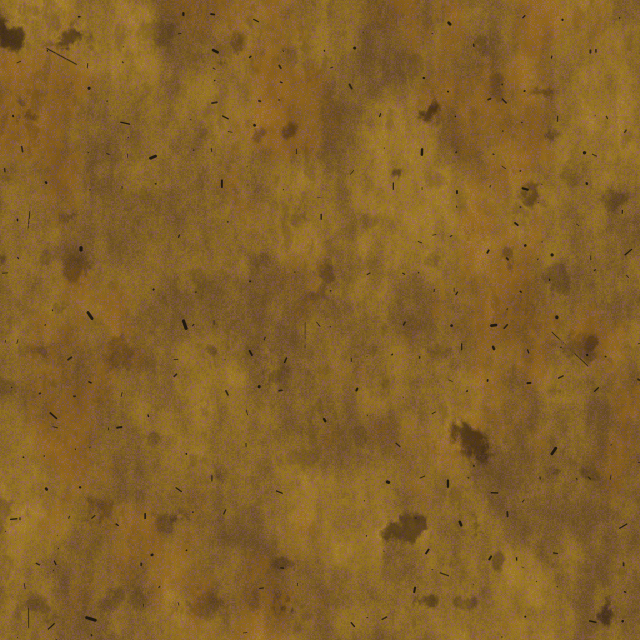
Write a WebGL 2 fragment shader that draws this texture.

```glsl
#version 300 es
precision highp float;
// Worn ochre wall: mottled plaster with fine pink grain, soft stains, dark flecks and scratches.

#define GRAIN_CELLS 512.0
#define PINK_SHARE 0.24
#define MOTTLE_CONTRAST 2.1
#define SHADE_RANGE 0.34
#define STAIN_DEPTH 0.5
#define UMBER vec3(0.47, 0.345, 0.155)
#define OLIVE vec3(0.51, 0.39, 0.14)
#define GOLD vec3(0.55, 0.43, 0.12)
#define ORANGE vec3(0.55, 0.38, 0.10)
#define PINK_DARK vec3(0.51, 0.35, 0.29)
#define PINK_LIGHT vec3(0.55, 0.38, 0.28)
#define FLECK_INK vec3(0.09, 0.075, 0.05)

uniform vec2 u_resolution;
out vec4 fragColor;

vec2 hash2(vec2 p) {
    vec3 q = fract(vec3(p.xyx) * vec3(0.1031, 0.1030, 0.0973));
    q += dot(q, q.yzx + 33.33);
    return fract((q.xx + q.yz) * q.zy);
}

// Cellular noise with softly blended cell values
float softCells(vec2 p) {
    vec2 cell = floor(p), local = fract(p);
    float sum = 0.0, total = 0.0;
    for (int y = -1; y <= 1; y++) {
        for (int x = -1; x <= 1; x++) {
            vec2 offset = vec2(x, y);
            vec2 rnd = hash2(cell + offset + 71.0);
            vec2 d = offset + 0.2 + 0.6 * rnd - local;
            float weight = exp(-6.0 * dot(d, d));
            sum += weight * fract(rnd.x * 37.0 + rnd.y * 17.0);
            total += weight;
        }
    }
    return sum / total;
}

float layeredCells(vec2 p) {
    float sum = 0.0, total = 0.0, gain = 1.0;
    for (int i = 0; i < 5; i++) {
        sum += gain * softCells(p);
        total += gain;
        gain *= 0.64;
        p = p * 2.03 + vec2(19.7, 43.1);
    }
    return sum / total;
}

float segmentDistance(vec2 p, vec2 dir, float halfLength) {
    return length(p - dir * clamp(dot(p, dir), -halfLength, halfLength));
}

// Sparse dark strokes, at most one per cell; upright is the share of vertical ones
float strokes(vec2 uv, float cells, float chance, float maxHalf, float maxRadius, float upright) {
    vec2 p = uv * cells;
    vec2 id = floor(p);
    vec2 place = hash2(id + cells), shape = hash2(id + cells * 3.0 + 11.0);
    vec2 pick = hash2(id + cells * 5.0 + 29.0);
    float angle = pick.y < upright ? 1.57 : 3.14 * fract(pick.y * 7.0);
    vec2 local = (fract(p) - mix(vec2(0.28), vec2(0.72), place)) / cells;
    float radius = maxRadius * mix(0.35, 1.0, shape.y * shape.y);
    float halfLength = maxHalf * shape.x * shape.x;
    float d = segmentDistance(local, vec2(cos(angle), sin(angle)), halfLength);
    float edge = 0.7 / u_resolution.y;
    return step(pick.x, chance) * (1.0 - smoothstep(radius - edge, radius + edge, d));
}

// Ragged smudges whose outline is eaten away by the wear field
float smudges(vec2 uv, float cells, float chance, float wear) {
    vec2 p = uv * cells;
    p.x += 0.37 * floor(p.y);
    vec2 id = floor(p);
    vec2 place = hash2(id + 131.0 + cells), shape = hash2(id + 211.0 + cells);
    vec2 pick = hash2(id + 307.0 + cells);
    vec2 local = fract(p) - mix(vec2(0.38), vec2(0.62), place);
    float angle = shape.x < 0.6 ? 1.57 * step(0.3, shape.x) : 3.14 * shape.y;
    vec2 dir = vec2(cos(angle), sin(angle));
    float d = segmentDistance(local, dir, 0.2 * shape.y);
    float body = 1.0 - smoothstep(0.0, 0.2, d + 0.7 * (wear - 0.5));
    float fade = 1.0 - smoothstep(0.12, 0.26, d);
    return step(pick.x, chance) * body * fade * mix(0.3, 1.0, pick.y * pick.y);
}

void main() {
    vec2 uv = gl_FragCoord.xy / u_resolution.y;

    // Broad mottling, vertical streaks, rusty areas and fine wear
    float blot = layeredCells(uv * vec2(9.0, 7.0));
    float streak = layeredCells(uv * vec2(24.0, 5.0) + 37.0);
    float rust = layeredCells(uv * vec2(6.0, 4.0) + 83.0);
    float wear = layeredCells(uv * vec2(30.0, 24.0) + 151.0);
    float tone = 0.5 + MOTTLE_CONTRAST * (0.5 * blot + 0.28 * streak + 0.22 * wear - 0.5);

    // Fine grain dithers between the pigments
    vec2 grain = hash2(floor(uv * GRAIN_CELLS) + 401.0);
    float dithered = tone + 0.5 * (grain.y - 0.5);
    vec3 color = mix(UMBER, OLIVE, smoothstep(0.1, 0.42, dithered));
    color = mix(color, GOLD, smoothstep(0.45, 0.68, dithered));
    color = mix(color, ORANGE, 0.9 * smoothstep(0.52, 0.68, rust + 0.16 * (grain.y - 0.5)));
    vec3 pink = mix(PINK_DARK, PINK_LIGHT, smoothstep(0.3, 0.6, dithered));
    color = mix(color, pink, step(grain.x, PINK_SHARE));
    color *= 1.0 + SHADE_RANGE * (clamp(tone, 0.0, 1.0) - 0.5);

    // Pale dust gathers on the lighter patches
    float dust = smoothstep(0.6, 0.9, tone) * step(0.86, grain.x);
    color = mix(color, vec3(0.66, 0.51, 0.34), 0.6 * dust);

    // Soft stains
    float stain = max(smudges(uv, 8.0, 0.38, wear), 0.8 * smudges(uv + 0.31, 15.0, 0.2, wear));
    stain = max(stain, 0.4 * smoothstep(0.58, 0.74, 0.5 * streak + 0.5 * wear));
    color *= 1.0 - STAIN_DEPTH * stain * vec3(0.88, 0.94, 0.8);

    // Flecks of two sizes and broken scratches
    float flecks = strokes(uv, 19.0, 0.32, 0.007, 0.0026, 0.1);
    flecks = max(flecks, 0.85 * strokes(uv + 0.17, 37.0, 0.13, 0.004, 0.0015, 0.2));
    float scratch = strokes(uv + 0.43, 5.0, 0.5, 0.05, 0.0014, 0.4);
    scratch *= smoothstep(0.44, 0.54, wear);
    color = mix(color, FLECK_INK, max(0.92 * flecks, 0.75 * scratch));

    fragColor = vec4(color, 1.0);
}
```
